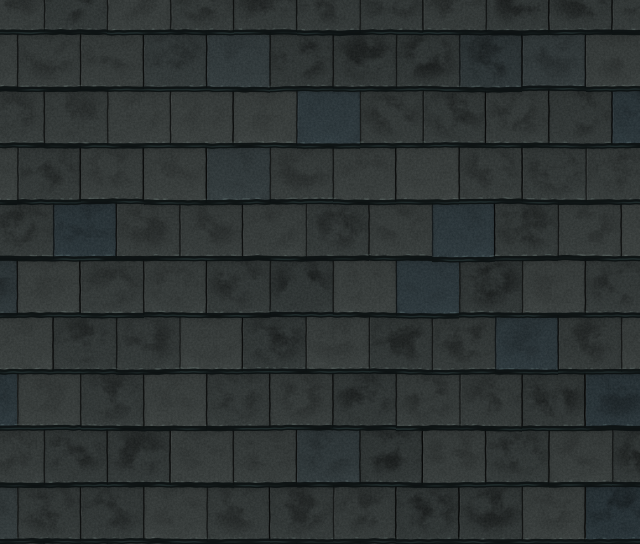
Write a Shadertoy shader that draws this texture.

```glsl
float hash(vec2 cell) {
    uvec2 q = uvec2(ivec2(cell)) * uvec2(1597u, 3571u);
    uint n = (q.x ^ (q.y << 7)) * 747797u + 28913u;
    n = (n ^ (n >> 15)) * 277803u;
    n = (n ^ (n >> 13)) * 668265u;
    return float((n ^ (n >> 16)) & 65535u) / 65535.0;
}

float cornerSlope(vec2 cell, vec2 offset) {
    float angle = 6.2832 * hash(cell);
    return dot(vec2(cos(angle), sin(angle)), offset);
}

float gradientNoise(vec2 p) {
    vec2 i = floor(p), f = fract(p);
    vec2 s = f * f * f * (f * (f * 6.0 - 15.0) + 10.0);
    vec2 e = vec2(1.0, 0.0);
    float low = mix(cornerSlope(i, f), cornerSlope(i + e.xy, f - e.xy), s.x);
    float high = mix(cornerSlope(i + e.yx, f - e.yx), cornerSlope(i + e.xx, f - e.xx), s.x);
    return mix(low, high, s.y);
}

float fbm(vec2 p) {
    float sum = 0.0, amplitude = 1.0;
    for (int octave = 0; octave < 4; octave++) {
        sum += amplitude * gradientNoise(p);
        p = p * 2.03 + 17.3;
        amplitude *= 0.55;
    }
    return sum;
}

// Soft-edged band between two heights
float band(float x, float from, float to, float soft) {
    return smoothstep(from - soft, from + soft, x) * (1.0 - smoothstep(to - soft, to + soft, x));
}

// Each course is shifted sideways against its neighbours
float courseShift(float course) {
    if (mod(course, 2.0) > 0.5) return 0.277;
    return abs(course - 5.0) < 1.5 ? 0.845 : 0.70;
}

void mainImage(out vec4 fragColor, in vec2 fragCoord) {
    vec2 uv = fragCoord / iResolution.xy;
    vec2 p = vec2(uv.x * 10.14, (1.0 - uv.y) * 9.62 + 0.426);
    vec2 pixel = vec2(10.14, 9.62) / iResolution.xy;

    // Uneven overlap edge: slow sag, small chips and a step per slate
    float edge = floor(p.y + 0.5);
    float upperSlate = floor(p.x - courseShift(edge - 1.0));
    float wobble = 0.022 * gradientNoise(vec2(p.x * 0.8, edge * 7.3))
                 + 0.014 * gradientNoise(vec2(p.x * 7.0, edge * 5.7))
                 + 0.016 * (hash(vec2(upperSlate, edge + 60.0)) - 0.5);
    float below = p.y - edge + wobble;

    // Slate cell
    float course = floor(p.y + wobble);
    float across = p.x - courseShift(course);
    vec2 slate = vec2(floor(across), course);
    vec2 local = vec2(fract(across), fract(p.y));
    float tone = hash(slate + 11.0);

    // Grey body, with an occasional blue slate
    vec3 color = mix(vec3(0.193, 0.215, 0.213), vec3(0.232, 0.252, 0.247), tone);
    float blue = smoothstep(0.83, 0.93, hash(slate + 37.0));
    color *= mix(vec3(1.0), vec3(0.80, 0.91, 1.0), blue);

    // Dark stain in the upper middle, lighter rim and foot
    float cloud = fbm(p * 2.3 + 31.0 * hash(slate + 5.0));
    float middle = 1.0 - smoothstep(0.15, 0.62, length((local - vec2(0.5, 0.42)) * vec2(0.9, 1.0)));
    float stain = middle * smoothstep(-0.35, 0.5, cloud) * mix(0.45, 0.12, tone);
    color *= 1.0 - stain;
    color *= 1.0 + 0.09 * cloud + 0.07 * (local.y - 0.4);

    // Fine mineral grain
    float grain = gradientNoise(p * vec2(27.0, 24.0)) + 0.7 * gradientNoise(p * vec2(51.0, 46.0) + 9.0);
    color += 0.032 * grain;

    // Vertical joints with a pale arris beside some of them
    float joint = floor(across + 0.5);
    float jointSeed = hash(vec2(joint, course + 90.0));
    float aside = across - joint + 0.02 * (jointSeed - 0.5)
                + 0.008 * gradientNoise(vec2(course * 3.7 + joint, p.y * 6.0));
    float softX = max(pixel.x * 0.6, 0.004);
    float arris = band(aside, 0.012, 0.028, softX) * step(0.5, hash(vec2(joint, course + 140.0)));
    color += 0.045 * arris * (0.6 + gradientNoise(p * 9.0));
    color *= 1.0 - mix(0.45, 0.85, jointSeed) * band(aside, -0.011, 0.011, softX);
    color *= 1.0 - 0.10 * exp(-abs(aside) * 28.0);

    // Chipped pale foot above the overlap, and soft shade under it
    float softY = max(pixel.y * 0.55, 0.004);
    float chips = smoothstep(-0.05, 0.4, gradientNoise(vec2(p.x * 13.0, edge * 9.1)));
    color += vec3(0.07, 0.085, 0.08) * chips * band(below, -0.072, -0.045, softY);
    color *= 1.0 - 0.28 * exp(-max(below, 0.0) * 16.0) * step(0.0, below);

    // Black overlap gap with a thin teal lip showing in places
    float gap = band(below, -0.046, 0.046, softY);
    color = mix(color, vec3(0.045, 0.066, 0.068), gap * 0.94);
    float lipWear = smoothstep(-0.35, 0.25, gradientNoise(vec2(p.x * 2.2, edge * 4.3)));
    color += vec3(0.07, 0.095, 0.095) * lipWear * band(below, -0.004, 0.022, softY);

    fragColor = vec4(clamp(color, 0.0, 1.0), 1.0);
}
```
